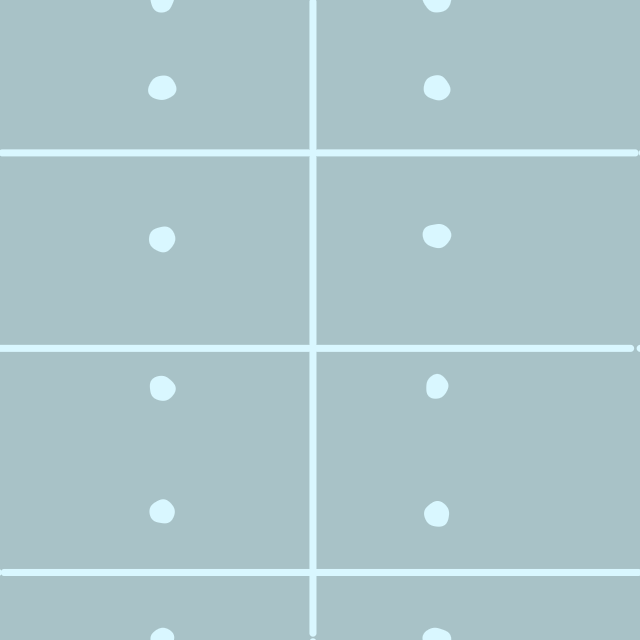
This pattern is drawn by a Shadertoy shader. Its source:

```glsl
// Pale window-pane lines and hand-cut dots on a grey-blue ground, tiling at the canvas edge.

// Signed offset to the nearest copy of a point on a unit-period axis.
float wrapOffset(float x, float centre) {
    return fract(x - centre + 0.5) - 0.5;
}

// Round-capped stroke that meets its next copy at seam, leaving a small gap.
float strokeDistance(float along, float across, float seam, float halfGap) {
    const float halfWidth = 0.0055;
    float pastCap = max(halfGap + halfWidth - abs(wrapOffset(along, seam)), 0.0);
    return length(vec2(pastCap, across)) - halfWidth;
}

// Uneven disc: an ellipse whose rim is bent by layered sines.
float blobDistance(vec2 p, vec2 radii, float seed) {
    float a = atan(p.y, p.x);
    float rim = 1.0 + 0.035 * sin(2.0 * a + seed)
                    + 0.030 * sin(3.0 * a + 2.3 * seed)
                    + 0.018 * sin(5.0 * a + 4.1 * seed);
    return (length(p / radii) - rim) * min(radii.x, radii.y);
}

// Two columns of five dots, with drifting heights and widths.
float dotsDistance(vec2 p) {
    float rowHeight[5] = float[5](0.0, 0.2005, 0.3932, 0.6263, 0.8626);
    float d = 1.0;
    for (int col = 0; col < 2; col++) {
        for (int row = 0; row < 5; row++) {
            float c = float(col), k = float(row);
            float drift = 0.0055 * c * step(0.5, k) * sin(1.31 * (k - 1.6));
            float swell = (0.0017 + 0.001 * c) * sin((0.7 + 1.3 * c) * k - 1.1 - 4.2 * c);
            vec2 offset = vec2(p.x - mix(0.2535, 0.6827, c),
                               wrapOffset(p.y, rowHeight[row] + drift));
            d = min(d, blobDistance(offset, vec2(0.0198 + swell, 0.0193), 1.7 * k + 2.9 * c));
        }
    }
    return d;
}

// One upright stroke crossed by three level ones.
float linesDistance(vec2 p) {
    // height, seam, half gap
    vec3 level[3] = vec3[3](vec3(0.1055, 0.002, -0.001),
                            vec3(0.4557, 0.9928, 0.002),
                            vec3(0.7611, 0.998, 0.0));
    float d = strokeDistance(p.y, p.x - 0.489, 0.0039, 0.0013);
    for (int i = 0; i < 3; i++) {
        d = min(d, strokeDistance(p.x, p.y - level[i].x, level[i].y, level[i].z));
    }
    return d;
}

void mainImage(out vec4 fragColor, in vec2 fragCoord) {
    vec2 p = fragCoord / iResolution.xy;
    float d = min(linesDistance(p), dotsDistance(p));
    float ink = clamp(0.5 - d * iResolution.y, 0.0, 1.0);
    fragColor = vec4(mix(vec3(0.66, 0.76, 0.78), vec3(0.85, 0.97, 1.0), ink), 1.0);
}
```
